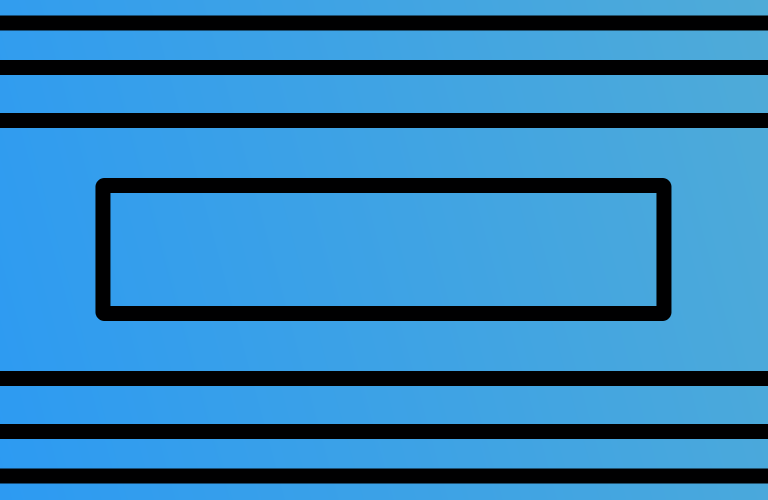
Give the GLSL for this background, as a Shadertoy shader.

```glsl
// Draws a blue gradient crossed by six black bars, mirrored about the middle,
// with a black rounded frame in the centre. Shapes are signed distances in
// units of the canvas height, smoothed over about one pixel.

const vec3 DEEP_BLUE = vec3(0.175, 0.605, 0.95);
const vec3 SOFT_TEAL = vec3(0.31, 0.67, 0.845);
const vec3 INK = vec3(0.0, 0.0, 0.003);

const vec2 CENTRE = vec2(0.4993, 0.501);
const vec3 BAR_OFFSETS = vec3(0.258, 0.364, 0.453);
const float BAR_HALF = 0.015;
const vec2 FRAME_HALF = vec2(0.576, 0.143);
const float FRAME_WIDTH = 0.030;
const float CORNER_RADIUS = 0.018;

float boxDistance(vec2 p, vec2 halfSize, float radius) {
    vec2 q = abs(p) - halfSize + radius;
    return length(max(q, 0.0)) + min(max(q.x, q.y), 0.0) - radius;
}

// Rounded outside, square inside
float frameDistance(vec2 p, vec2 halfSize, float width, float radius) {
    float outer = boxDistance(p, halfSize, radius);
    float inner = boxDistance(p, halfSize - width, 0.0);
    return max(outer, -inner);
}

// Horizontal bars at equal heights above and below the middle
float barsDistance(float y, vec3 offsets, float halfWidth) {
    float nearest = 1.0;
    for (int i = 0; i < 3; i++) {
        nearest = min(nearest, abs(abs(y) - offsets[i]) - halfWidth);
    }
    return nearest;
}

float coverage(float distance, float pixel) {
    return clamp(0.5 - distance / pixel, 0.0, 1.0);
}

vec3 backdrop(vec2 uv) {
    return mix(DEEP_BLUE, SOFT_TEAL, dot(uv, vec2(0.85, 0.15)));
}

void mainImage(out vec4 fragColor, in vec2 fragCoord) {
    vec2 uv = fragCoord / iResolution.xy;
    vec2 p = (fragCoord - CENTRE * iResolution.xy) / iResolution.y;
    float pixel = 1.0 / iResolution.y;

    float bars = barsDistance(p.y, BAR_OFFSETS, BAR_HALF);
    float frame = frameDistance(p, FRAME_HALF, FRAME_WIDTH, CORNER_RADIUS);
    float ink = coverage(min(bars, frame), pixel);

    fragColor = vec4(mix(backdrop(uv), INK, ink), 1.0);
}
```
